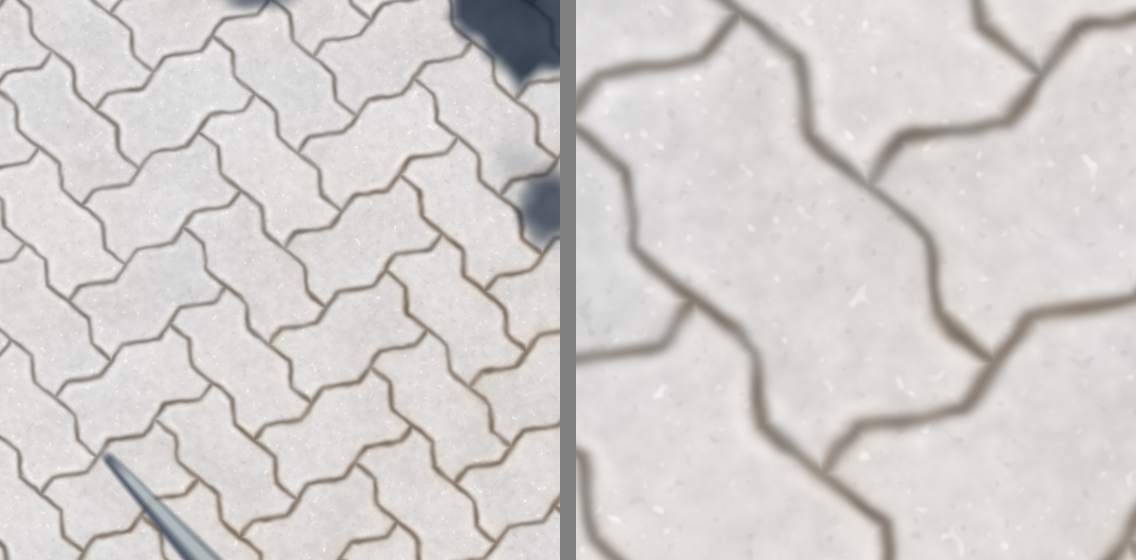
Left, the full canvas; right, a detail of the centre.
Reproduce this texture procedurally as a WebGL 2 fragment shader.

```glsl
#version 300 es
precision highp float;
// Pale zigzag pavers in a tilted herringbone, with sandy joints and soft dark shadows.
uniform vec2 u_resolution;
out vec4 outColor;

#define LONG_AXIS vec2(0.1031, 0.0665)   // one unit along the rising stones
#define CROSS_AXIS vec2(0.0786, -0.1050) // one unit along the falling stones
#define GRID_ORIGIN vec2(0.1480, 0.6325)
#define LENS_SHEAR 0.02    // sideways drift toward the lower right
#define ZIGZAG 0.092       // depth of the interlocking edge
#define KNEES vec2(0.23, 0.16) // knee offsets on rising and falling edges
#define JOINT_WIDTH 0.039  // soft half width of a joint, in grid units
#define GRAIN 0.075
#define STONE_VARIATION 0.02

const vec3 STONE = vec3(0.865, 0.857, 0.856);
const vec3 JOINT_GREY = vec3(0.56, 0.54, 0.525);
const vec3 JOINT_BROWN = vec3(0.53, 0.475, 0.425);
const vec3 SHADOW = vec3(0.22, 0.26, 0.32);
const vec3 RAIL_LIGHT = vec3(0.68, 0.72, 0.73);
const mat2 TURN = mat2(0.8, 0.6, -0.6, 0.8);

float hash(vec2 p) {
    vec3 q = fract(vec3(p.xyx) * 0.1031);
    q += dot(q, q.yzx + 33.33);
    return fract((q.x + q.y) * q.z);
}

float noise(vec2 p) {
    vec2 i = floor(p), f = fract(p);
    f = f * f * (3.0 - 2.0 * f);
    return mix(mix(hash(i), hash(i + vec2(1, 0)), f.x),
               mix(hash(i + vec2(0, 1)), hash(i + vec2(1, 1)), f.x), f.y);
}

float fbm(vec2 p) {
    float sum = 0.0, gain = 0.5;
    for (int i = 0; i < 3; i++) {
        sum += gain * noise(p);
        p = TURN * p * 1.9 + 17.3;
        gain *= 0.55;
    }
    return sum / 0.926;
}

// Wave of period one: out to a knee, back across to the other, home again.
vec2 zigzag(vec2 x) {
    vec2 u = fract(x) - 0.5, a = abs(u);
    vec2 wave = min(a / KNEES, (0.5 - a) / (0.5 - KNEES));
    return -sign(u) * wave * (1.2 - 0.2 * wave * wave);
}

// Distance to the nearest joint (x) and the index of the stone (yz).
vec3 herringbone(vec2 g) {
    vec2 z = zigzag(g);
    vec2 slope = ZIGZAG * (zigzag(g + 0.02) - zigzag(g - 0.02)) / 0.04;
    vec2 w = g + ZIGZAG * vec2(-z.y, z.x);
    vec2 cell = floor(w), f = w - cell;
    float k = mod(cell.x + cell.y, 4.0);
    vec2 stretch = inversesqrt(1.0 + slope.yx * slope.yx);
    vec2 across = min(f, 1.0 - f) * stretch;
    float d;
    if (k < 1.5) {
        d = min(across.y, stretch.x * (k < 0.5 ? f.x : 1.0 - f.x));
        cell.x -= k;
    } else {
        d = min(across.x, stretch.y * (k < 2.5 ? f.y : 1.0 - f.y));
        cell.y -= k - 2.0;
    }
    return vec3(d, cell);
}

// Coverage of the dark shapes at the upper right and the smudge on the top edge.
float shadowMask(vec2 p) {
    vec2 q = p + 0.018 * (vec2(noise(p * 28.0), noise(p * 28.0 + 40.0)) - 0.5);
    float wedge = max(max(0.808 - q.x, (1.771 - q.x - q.y) * 0.707),
                      (0.844 + 0.45 * (q.x - 0.927) - q.y) * 0.91);
    float mask = 1.0 - smoothstep(-0.024, 0.02, wedge);
    float patchDist = length((q - vec2(0.982, 0.632)) / vec2(0.058, 0.075));
    mask = max(mask, 0.88 * (1.0 - smoothstep(0.45, 1.3, patchDist)));
    float haze = length((q - vec2(0.93, 0.69)) / vec2(0.06, 0.07));
    mask = max(mask, 0.35 * noise(p * 34.0) * (1.0 - smoothstep(0.0, 1.2, haze)));
    float smudge = length((q - vec2(0.455, 1.012)) / vec2(0.075, 0.035));
    return max(mask, 0.75 * (1.0 - smoothstep(0.2, 1.3, smudge)));
}

void main() {
    float canvas = min(u_resolution.x, u_resolution.y);
    vec2 p = gl_FragCoord.xy / canvas;

    // Herringbone grid with slightly uneven laying
    vec2 laid = p + vec2(LENS_SHEAR * p.x * (1.0 - p.y), 0.0);
    vec2 g = inverse(mat2(LONG_AXIS, CROSS_AXIS)) * (laid - GRID_ORIGIN);
    g += 0.016 * (vec2(noise(g * 4.1 + 50.0), noise(g * 4.1 + 90.0)) - 0.5);
    g += 0.022 * (vec2(noise(g * 9.0 + 20.0), noise(g * 9.0 + 70.0)) - 0.5);
    vec3 stone = herringbone(g);

    // Stone face: tone per stone, soft mottling, faint bright and dark specks
    float corner = smoothstep(0.55, 1.5, p.x + 1.0 - p.y);
    vec2 grainPos = TURN * p;
    vec3 color = STONE + STONE_VARIATION * (hash(stone.yz + 60.0) - 0.5);
    color += GRAIN * (fbm(grainPos * 85.0) - 0.5) + 0.035 * (noise(grainPos * 14.0) - 0.5);
    float speck = 0.6 * noise(grainPos * 150.0 + 7.0) + 0.4 * noise(p * 190.0 + 3.0);
    color += 0.07 * smoothstep(0.72, 0.95, speck) - 0.04 * smoothstep(0.27, 0.08, speck);
    color += vec3(0.012, 0.0, -0.014) * (noise(p * 6.0 + 30.0) - 0.5 + 0.3 * corner);

    // Pale worn rim, sandy stain, then the joint itself
    float wear = noise(grainPos * 38.0 + 11.0);
    float rim = smoothstep(0.17, 0.09, stone.x);
    color += 0.055 * rim * wear;
    color -= vec3(0.03, 0.05, 0.075) * rim * corner * noise(p * 20.0 + 5.0);
    float halfWidth = JOINT_WIDTH * (0.82 + 0.32 * wear + 0.16 * corner);
    float depth = stone.x / halfWidth;
    float joint = exp(-depth * depth);
    vec3 jointColor = mix(JOINT_GREY, JOINT_BROWN, clamp(0.7 * corner + 0.5 * wear - 0.15, 0.0, 1.0));
    jointColor -= 0.12 * (noise(p * 55.0) - 0.45);
    color = mix(color, jointColor, joint * (0.84 + 0.16 * wear));

    // Dark shadows, with joints still faintly visible
    vec3 shade = SHADOW + 0.10 * (fbm(p * 16.0) - 0.5) - 0.05 * joint;
    color = mix(color, shade, 0.96 * shadowMask(p));

    // Tapered rail at the lower left: dark flank and pale ridge
    vec2 r = p - vec2(0.192, 0.197);
    float along = dot(r, vec2(0.72, -0.69)), side = dot(r, vec2(-0.69, -0.72));
    float width = 0.018 + 0.13 * max(along, 0.0);
    float t = side / width;
    float rail = smoothstep(-0.006, 0.009, side) * smoothstep(0.006, -0.006, side - width)
               * smoothstep(-0.008, 0.016, along);
    float ridge = smoothstep(-0.05, 0.3, t) * smoothstep(0.85, 0.45, t) * smoothstep(0.0, 0.07, along);
    color = mix(color, mix(SHADOW + 0.07, RAIL_LIGHT, ridge), 0.92 * rail);

    outColor = vec4(clamp(color, 0.0, 1.0), 1.0);
}
```
